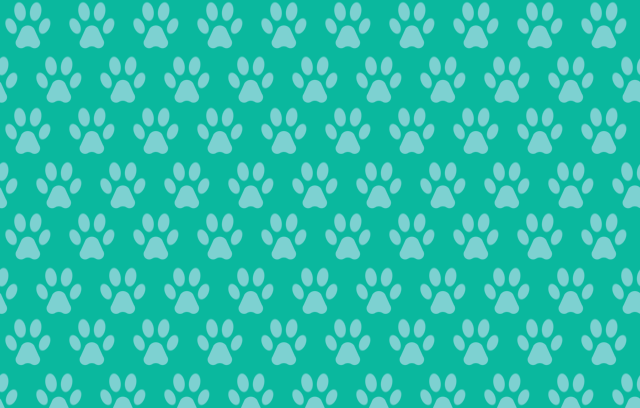
Write a Shadertoy shader that draws this pattern.

```glsl
// Staggered rows of pale aqua paw prints on a teal ground.

// Approximate distance to an ellipse whose top leans outward by the given angle
float toe(vec2 p, vec2 radii, float lean) {
    float c = cos(lean), s = sin(lean);
    vec2 q = vec2(c * p.x + s * p.y, s * p.x - c * p.y);
    return (length(q / radii) - 1.0) * radii.x;
}

// Capsule whose radius tapers from ra to rb
float taperedCapsule(vec2 p, vec2 a, vec2 b, float ra, float rb) {
    vec2 ab = b - a;
    float h = clamp(dot(p - a, ab) / dot(ab, ab), 0.0, 1.0);
    return length(p - a - h * ab) - mix(ra, rb, h);
}

float smoothMin(float a, float b, float k) {
    float h = max(k - abs(a - b), 0.0) / k;
    return min(a, b) - 0.25 * h * h * k;
}

// Mirrored paw; y points down and the origin is the top of the pad
float paw(vec2 p) {
    p.x = abs(p.x);
    float innerToe = toe(p - vec2(0.122, -0.217), vec2(0.088, 0.145), 0.17);
    float outerToe = toe(p - vec2(0.262, 0.009), vec2(0.078, 0.128), 0.44);

    // Domed pad with two lobes and a shallow notch below
    float lobe = taperedCapsule(p, vec2(0.0, 0.12), vec2(0.105, 0.27), 0.12, 0.086);
    float middle = length(p - vec2(0.0, 0.235)) - 0.09;
    float pad = smoothMin(lobe, middle, 0.04);

    return min(pad, min(innerToe, outerToe));
}

void mainImage(out vec4 fragColor, in vec2 fragCoord) {
    // Ten repeats across, measured from the top left
    float unit = 10.0 / iResolution.x;
    vec2 uv = vec2(fragCoord.x, iResolution.y - fragCoord.y) * unit;

    // Two interleaved lattices of paws
    vec2 period = vec2(1.0, 1.65);
    float d = 1e3;
    for (int row = 0; row < 2; row++) {
        vec2 p = uv - vec2(0.435, 0.398) - float(row) * vec2(0.484, 0.85);
        p -= period * round(p / period);
        d = min(d, paw(p));
    }

    float coverage = smoothstep(-0.75 * unit, 0.75 * unit, -d);
    vec3 color = mix(vec3(0.04, 0.72, 0.62), vec3(0.49, 0.82, 0.82), coverage);
    fragColor = vec4(color, 1.0);
}
```
